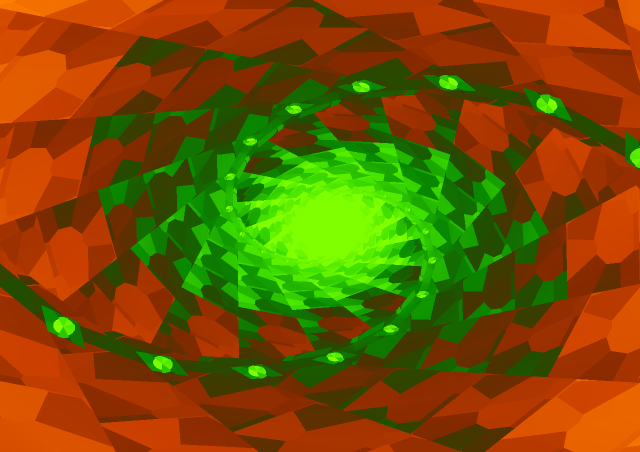
This background is drawn by a Shadertoy shader. Its source:

```glsl
#define CENTER vec2(0.5156, 0.498)
#define START_SIZE 1.75
#define START_ANGLE -0.921
#define STEP_SCALE 0.9214
#define STEP_ANGLE 3.3266
#define LEVELS 48
#define BEAD vec2(0.95, 0.108)
#define PREV_BEAD vec2(1.089, -0.286)
#define BEAD_SIZE 0.042
#define STRIP_WIDTH 0.034
#define FACET_CONTRAST 0.30
#define SAMPLES 2

float hash(vec2 p) {
    vec3 a = fract(vec3(p.xyx) * 0.1031);
    a += dot(a, a.yzx + 33.33);
    return fract((a.x + a.y) * a.z);
}

mat2 rotation(float angle) {
    float c = cos(angle), s = sin(angle);
    return mat2(c, s, -s, c);
}

// Nearest scattered site in xy, its random tone in z
vec3 facet(vec2 p) {
    vec2 cell = floor(p);
    float nearest = 9.0;
    vec3 result = vec3(0.0);
    for (int y = -1; y <= 1; y++)
    for (int x = -1; x <= 1; x++) {
        vec2 id = cell + vec2(x, y);
        vec2 site = id + 0.15 + 0.7 * vec2(hash(id), hash(id + 47.0));
        float d = dot(p - site, p - site);
        if (d < nearest) {
            nearest = d;
            result = vec3(site, hash(id + 91.0) - 0.5);
        }
    }
    return result;
}

float segmentDistance(vec2 p, vec2 a, vec2 b) {
    vec2 ab = b - a;
    return length(p - a - ab * clamp(dot(p - a, ab) / dot(ab, ab), 0.0, 1.0));
}

// Lime through green and brown to orange
vec3 palette(float v) {
    vec3 colors[8] = vec3[8](
        vec3(0.50, 1.00, 0.0), vec3(0.24, 0.88, 0.0),
        vec3(0.03, 0.54, 0.0), vec3(0.12, 0.31, 0.0),
        vec3(0.29, 0.20, 0.0), vec3(0.52, 0.16, 0.0),
        vec3(0.80, 0.25, 0.0), vec3(1.00, 0.50, 0.0));
    float stops[8] = float[8](0.12, 0.22, 0.38, 0.52, 0.64, 0.78, 1.14, 1.65);
    vec3 color = colors[0];
    for (int i = 1; i < 8; i++)
        color = mix(color, colors[i], clamp((v - stops[i - 1]) / (stops[i] - stops[i - 1]), 0.0, 1.0));
    return color;
}

// Slanted patches of flat facets; the blade turns warm past its end edge
float bladeTone(vec2 q, float radius) {
    float scale = radius / length(q);
    float along = q.y - 0.915 + 0.748 * (q.x - 1.609);
    bool outer = along > 0.0;
    float period = outer ? 0.65 : 0.47;
    float id = floor(along / period);
    vec2 density = outer ? vec2(2.4, 3.8) : vec2(2.4, 5.2);
    vec2 grid = vec2(along / period - id, q.x - 1.0);
    vec3 chip = facet(grid * density + 7.0);
    vec2 site = mix((chip.xy - 7.0) / density, grid, 0.15);

    // Position on the blade of the flat facet
    float x = 1.0 + max(site.y, 0.0);
    float y = (id + site.x) * period + 0.915 + 0.748 * (1.609 - x);
    float span = max(0.264 + 0.388 * y, 0.06);
    float rise = clamp((x - 1.0) / span, 0.0, 1.0);
    float corner = smoothstep(0.45, 0.95, 0.45 * site.x + 0.6 * rise);
    float r = scale * length(vec2(x, y));
    float weight = smoothstep(0.0, 0.5, r);
    float tone = outer ? 0.75 * r + 0.36 * smoothstep(0.12, 0.5, r) + 0.22 * weight * (0.5 - rise)
                       : r * (0.95 - 0.36 * corner);
    tone -= outer ? 0.20 * corner * weight : 0.0;
    return tone + FACET_CONTRAST * chip.z * min(1.6 * r, 1.0);
}

// Bright faceted core with two pointed wings
float beadTone(vec2 b) {
    float wedge = floor(atan(b.y, b.x) * 1.27324 + 4.0);
    float tint = hash(vec2(wedge, 5.0));
    if (length(b * vec2(1.0, 0.85)) < BEAD_SIZE * (0.7 + 0.4 * tint))
        return 0.10 + 0.20 * tint;
    float wing = abs(b.x + 0.25 * b.y) * 2.0 + abs(b.y) * 0.9;
    return wing < 2.5 * BEAD_SIZE ? 0.34 + 0.24 * tint : 9.0;
}

vec3 spiral(vec2 p) {
    float radius = length(p);
    vec2 q = rotation(-START_ANGLE) * p / START_SIZE;
    mat2 zoom = rotation(-STEP_ANGLE) / STEP_SCALE;
    vec2 blade = vec2(0.0), band = vec2(0.0);
    bool found = false;
    float strip = 9.0, bead = 9.0;

    for (int i = 0; i < LEVELS; i++) {
        // The first edge with the point outside owns it
        if (!found && q.x > 1.0) {
            blade = q;
            found = true;
        }
        float d = segmentDistance(q, BEAD, PREV_BEAD);
        if (d < strip) {
            strip = d;
            band = q;
        }
        if (length(q - BEAD) < 3.5 * BEAD_SIZE) bead = min(bead, beadTone(q - BEAD));
        q = zoom * q;
    }

    float tone = found ? bladeTone(blade, radius) : radius;
    if (strip < STRIP_WIDTH)
        tone = min(radius * 0.9, 0.58) + 0.16 * radius * facet(band * 7.0).z;
    return palette(min(tone, bead));
}

void mainImage(out vec4 fragColor, in vec2 fragCoord) {
    vec3 sum = vec3(0.0);
    for (int y = 0; y < SAMPLES; y++)
    for (int x = 0; x < SAMPLES; x++) {
        vec2 offset = (vec2(x, y) + 0.5) / float(SAMPLES) - 0.5;
        sum += spiral(2.0 * ((fragCoord + offset) / iResolution.xy - CENTER));
    }
    fragColor = vec4(sum / float(SAMPLES * SAMPLES), 1.0);
}
```
